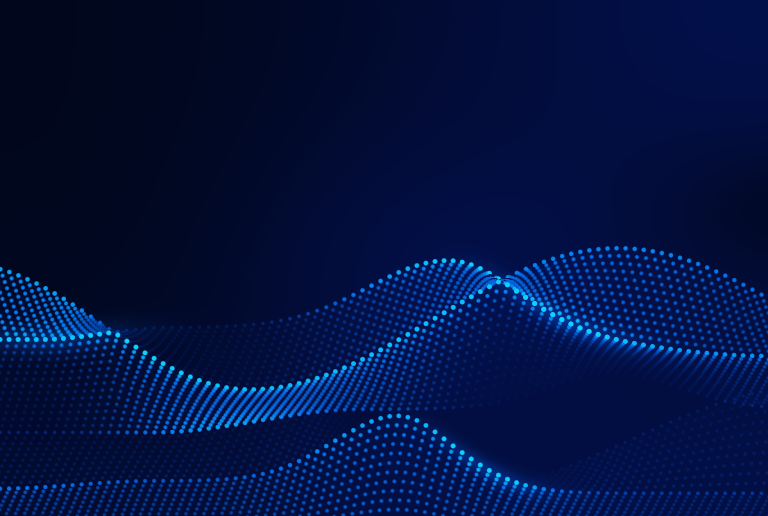
A WebGL 2 fragment shader for this background:

```glsl
#version 300 es
precision highp float;
// Twisting sheets of glowing blue dots rolling across a dark navy backdrop.

#define COLUMN_STEP 0.0118
#define COLUMN_LEAN -0.035
#define DOT_RADIUS 0.0027
#define DOT_SWELL 0.0015
#define HAZE 0.13
#define GLOW 0.24
#define NIGHT vec3(0.004, 0.022, 0.095)
#define NAVY vec3(0.008, 0.062, 0.290)
#define DEEP vec3(0.010, 0.140, 0.520)
#define AZURE vec3(0.020, 0.430, 0.930)
#define CYAN vec3(0.050, 0.820, 1.000)

uniform vec2 u_resolution;
out vec4 outColor;

const int SHEETS = 4;
const float ROWS[SHEETS] = float[SHEETS](12.0, 14.0, 10.0, 14.0);

float bump(float x, float center, float width) {
    float d = (x - center) / width;
    return exp(-d * d);
}

// Crest in the middle distance, steeper on its right side
float farRidge(float u) {
    float base = 0.342 + 0.023 * smoothstep(0.05, 0.22, u) - 0.055 * smoothstep(0.6, 1.0, u);
    return base + 0.13 * bump(u, 0.583, u < 0.583 ? 0.145 : 0.122);
}

// Long swell with its trough left of center
float swell(float u) {
    float d = u - 0.325;
    vec2 shape = d < 0.0 ? vec2(0.122, 0.375) : vec2(0.137, 0.48);
    return 0.245 + shape.x * (1.0 - cos(3.14159 * d / shape.y));
}

float lowerFold(float u) {
    return 0.162 + 0.045 * smoothstep(0.2, 0.47, u) + 0.07 * bump(u, 0.8, 0.12);
}

float nearRidge(float u) {
    float base = mix(0.068, 0.044, smoothstep(0.45, 0.6, u)) - 0.015 * (1.0 - smoothstep(0.0, 0.2, u));
    return base + mix(0.12, 0.145, smoothstep(0.45, 0.56, u)) * bump(u, 0.512, 0.115);
}

// Heights of the two edges of a sheet at u
vec2 sheetEdges(int id, float u) {
    if (id == 0) return vec2(farRidge(u), swell(u));
    if (id == 1) return vec2(min(farRidge(u), swell(u)), lowerFold(u));
    if (id == 2) {
        float risingSlope = 0.05 + 0.2 * smoothstep(0.6, 1.05, u);
        return vec2(mix(lowerFold(u), risingSlope, smoothstep(0.5, 0.6, u)), nearRidge(u));
    }
    return vec2(nearRidge(u), -0.06);
}

// Light on a sheet at u, with t running from its first edge to its second
float sheetLight(int id, float u, float t) {
    float crest = exp(-9.0 * t);
    if (id == 0) {
        float k = 0.16 + 0.5 * (1.0 - smoothstep(0.08, 0.18, u)) + 0.4 * smoothstep(0.25, 0.65, u);
        k += crest * (0.4 * bump(u, 0.56, 0.14) + 0.6 * bump(u, 0.73, 0.09) + 0.3 * bump(u, 0.0, 0.15));
        return k + 0.14 * exp(-9.0 * (1.0 - t)) - 0.1 * smoothstep(0.85, 1.0, u);
    }
    if (id == 1) {
        float k = mix(0.6, 0.4, t) * mix(0.5, 1.0, smoothstep(0.05, 0.22, u));
        k *= 1.0 - smoothstep(0.5, 0.68, u) * mix(0.25, 0.85, t);
        k += crest * (0.3 + 0.3 * bump(u, 0.72, 0.12) + 0.3 * bump(u, 0.1, 0.12));
        return k + 0.4 * t * t * bump(u, 0.3, 0.13) + 0.2 * t * smoothstep(0.84, 1.0, u);
    }
    if (id == 2) {
        float hollow = smoothstep(0.47, 0.4, u) + smoothstep(0.66, 0.8, u);
        return hollow * (0.19 + 0.1 * t);
    }
    float k = 0.42 + 0.15 * bump(u, 0.5, 0.15) - 0.12 * smoothstep(0.7, 0.9, u);
    return k + crest * (0.25 * bump(u, 0.5, 0.15) + 0.55 * bump(u, 0.64, 0.07) + 0.2 * bump(u, 0.0, 0.15));
}

float acrossSheet(vec2 edges, float v) {
    float span = edges.x - edges.y;
    if (abs(span) < 0.001) span = span < 0.0 ? -0.001 : 0.001;
    return (edges.x - v) / span;
}

vec3 lightRamp(float k) {
    return mix(mix(DEEP, AZURE, smoothstep(0.1, 0.65, k)), CYAN, smoothstep(0.55, 1.05, k));
}

// Lay one sheet of dots over the color below it
vec3 drawSheet(int id, vec2 uv, float aspect, vec3 color) {
    float rows = ROWS[id], pixel = 1.0 / u_resolution.y;
    float rawT = acrossSheet(sheetEdges(id, uv.x), uv.y);
    float t = clamp(rawT, 0.0, 1.0);
    float inside = smoothstep(-0.05, 0.05, rawT) * smoothstep(1.05, 0.95, rawT);
    color += DEEP * HAZE * inside * sheetLight(id, uv.x, t);
    float column = round((uv.x - COLUMN_LEAN * t) / COLUMN_STEP);
    for (int i = -1; i <= 1; i++) {
        float x0 = (column + float(i)) * COLUMN_STEP;
        float tColumn = clamp(acrossSheet(sheetEdges(id, x0 + COLUMN_LEAN * t), uv.y), 0.0, 1.0);
        float row = round(tColumn * rows);
        for (int j = -1; j <= 1; j++) {
            float s = clamp(row + float(j), 0.0, rows) / rows;
            float x = x0 + COLUMN_LEAN * s;
            vec2 edges = sheetEdges(id, x);
            vec2 offset = (uv - vec2(x, mix(edges.x, edges.y, s))) * vec2(aspect, 1.0);
            float k = max(sheetLight(id, x, s), 0.0);
            float radius = DOT_RADIUS + DOT_SWELL * min(k, 1.0);
            float cover = 1.0 - smoothstep(radius - pixel, radius + pixel, length(offset));
            color = mix(color, max(color, lightRamp(k)), cover * min(1.0, 1.5 * k));
        }
    }
    return color;
}

void main() {
    vec2 uv = gl_FragCoord.xy / u_resolution;
    // Backdrop with soft pools of blue and a shadow at the right
    float blue = 0.08 + 0.42 * smoothstep(0.05, 0.75, uv.x) + 0.5 * bump(uv.x, 1.0, 0.35) * bump(uv.y, 1.0, 0.4);
    blue += 0.42 * bump(uv.x, 0.57, 0.26) * bump(uv.y, 0.5, 0.25) + 0.3 * bump(uv.y, 0.1, 0.3);
    blue -= 0.4 * bump(uv.x, 1.02, 0.15) * bump(uv.y, 0.6, 0.13);
    vec3 color = mix(NIGHT, NAVY, clamp(blue, 0.0, 1.0));
    // Bloom along the brightest folds
    float bloom = bump(uv.x, 0.74, 0.1) * bump(uv.y, farRidge(uv.x), 0.022);
    bloom += bump(uv.x, 0.64, 0.07) * bump(uv.y, nearRidge(uv.x), 0.02);
    bloom += bump(uv.x, 0.07, 0.1) * bump(uv.y, farRidge(uv.x), 0.025);
    color += AZURE * GLOW * bloom;
    for (int id = 0; id < SHEETS; id++) color = drawSheet(id, uv, u_resolution.x / u_resolution.y, color);
    outColor = vec4(color, 1.0);
}
```
